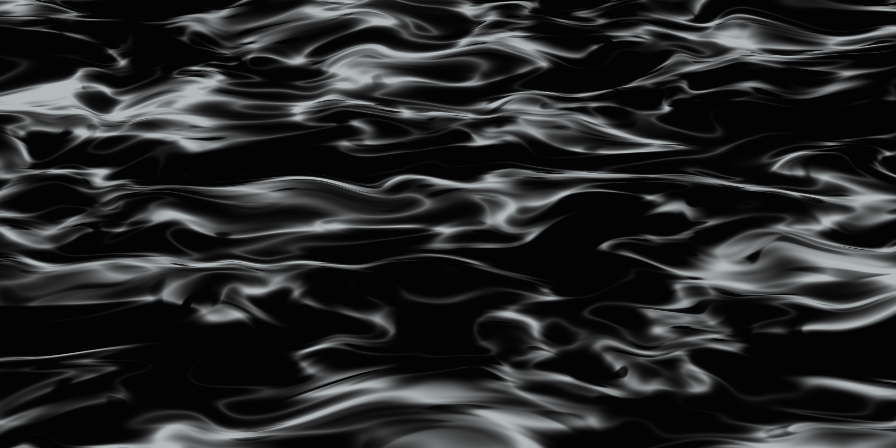
Write a Shadertoy shader that draws this texture.

```glsl
vec2 randomGradient(vec2 cell) {
    float angle = 6.2832 * fract(sin(dot(cell, vec2(127.1, 311.7))) * 43758.55);
    return vec2(cos(angle), sin(angle));
}

float gradientNoise(vec2 p) {
    vec2 i = floor(p), f = p - i;
    vec2 u = f * f * f * (f * (f * 6.0 - 15.0) + 10.0);
    float a = dot(randomGradient(i), f);
    float b = dot(randomGradient(i + vec2(1, 0)), f - vec2(1, 0));
    float c = dot(randomGradient(i + vec2(0, 1)), f - vec2(0, 1));
    float d = dot(randomGradient(i + vec2(1, 1)), f - vec2(1, 1));
    return mix(mix(a, b, u.x), mix(c, d, u.x), u.y);
}

// Bright line where the height crosses zero, with its own falloff on each side
float crest(float height, float troughFalloff, float glowFalloff) {
    float falloff = mix(glowFalloff, troughFalloff, smoothstep(-0.02, 0.02, height));
    return exp(-falloff * (sqrt(height * height + 0.0004) - 0.01));
}

void mainImage(out vec4 fragColor, in vec2 fragCoord) {
    vec2 uv = fragCoord / iResolution.y;
    float centre = 0.5 * iResolution.x / iResolution.y;

    // Perspective: waves get smaller and flatter toward the top
    vec2 water = vec2((uv.x - centre) * (1.8 + 1.6 * uv.y), uv.y * (6.5 + 4.0 * uv.y));
    water += 0.7 * vec2(gradientNoise(water * 0.6 + 31.4), gradientNoise(water * vec2(1.1, 0.5) + 57.2));
    water.y += 0.3 * gradientNoise(water * vec2(2.3, 1.2) + 12.7);

    // Large dark swells edged by crests, crossed by a finer web
    float swell = gradientNoise(water + 3.7) + 0.5 * gradientNoise(water * vec2(2.1, 2.0) + 19.3);
    float swellCrest = crest(swell, 12.0, 4.5);
    float webCrest = crest(gradientNoise(water * vec2(1.7, 1.9) + 0.8 * swell + 43.1), 7.0, 7.0);

    // Streaks and dark specks within the lit water
    vec2 ripple = water * vec2(3.2, 4.3) + vec2(0.0, 3.0 * swell);
    float streaks = gradientNoise(ripple + 71.9) + 0.6 * gradientNoise(ripple * vec2(1.6, 2.2) + 8.6);
    float specks = smoothstep(0.22, 0.42, gradientNoise(ripple * vec2(1.2, 1.4) + 91.3));

    float glint = 0.5 * swellCrest + 0.3 * webCrest;
    glint += 0.5 * gradientNoise(water * vec2(0.6, 0.5) + 25.8);
    glint += swellCrest * (0.35 * streaks - 0.3 * specks) + 0.1 * (uv.y - 0.4);

    float light = 0.012 + 0.71 * smoothstep(0.18, 0.82, glint);
    vec3 silver = mix(vec3(1.0), vec3(0.97, 1.0, 1.015), smoothstep(0.1, 0.5, light));
    fragColor = vec4(light * silver, 1.0);
}
```
